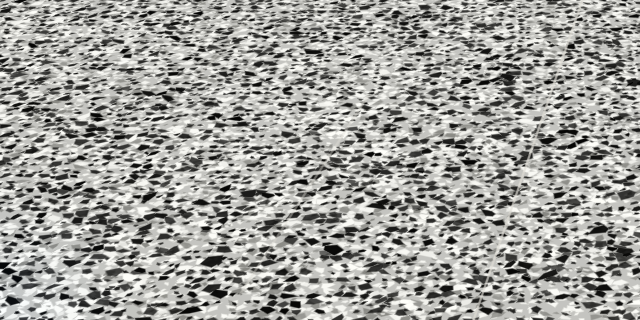
A Shadertoy shader for this texture:

```glsl
float hash(vec2 p) {
    vec3 q = fract(vec3(p.xyx) * 0.1031);
    q += dot(q, q.yzx + 33.33);
    return fract((q.x + q.y) * q.z);
}

// Coverage of scattered five-sided chips, one candidate per cell;
// cellsPerUnit turns distances back into canvas units for even edges
float chips(vec2 g, float density, vec2 cellsPerUnit, float seed) {
    vec2 home = floor(g);
    float cover = 0.0;
    for (int j = -1; j <= 1; j++)
    for (int i = -1; i <= 1; i++) {
        vec2 cell = home + vec2(i, j);
        vec2 key = cell + seed * vec2(17.3, 41.7);
        if (hash(key + 3.1) > density) continue;
        vec2 center = cell + 0.22 + 0.56 * vec2(hash(key), hash(key + 57.7));
        vec2 local = (g - center) * vec2(0.8, 1.0);
        local.y -= local.x * mix(-0.45, 0.6, hash(key + 11.9));
        float pick = hash(key + 23.5);
        float size = mix(0.16, 0.47, pick * pick);
        float dist = -1.0;
        for (int k = 0; k < 5; k++) {
            float side = float(k);
            float angle = 1.2566 * (side + 0.8 * hash(key + side * 7.7 + 81.0));
            float reach = size * mix(0.65, 1.2, hash(key + side * 5.3 + 131.0));
            vec2 normal = vec2(cos(angle), sin(angle));
            dist = max(dist, (dot(local, normal) - reach) / length(normal * cellsPerUnit));
        }
        float strength = mix(0.7, 1.0, hash(key + 37.3));
        cover = max(cover, strength * (1.0 - smoothstep(-0.0032, 0.0028, dist)));
    }
    return cover;
}

// Thin joint between two points of the floor
float seam(vec2 p, vec2 a, vec2 b) {
    vec2 ab = b - a;
    float t = clamp(dot(p - a, ab) / dot(ab, ab), 0.0, 1.0);
    return 1.0 - smoothstep(0.001, 0.006, length(p - a - ab * t));
}

void mainImage(out vec4 fragColor, in vec2 fragCoord) {
    vec2 p = fragCoord / iResolution.y;

    // Floor plane receding towards the top
    float recede = 1.0 / (3.2 - p.y);
    vec2 ground = vec2((p.x - 1.7) * 76.0, 395.0) * recede;
    vec2 rate = vec2(76.0, 395.0 * recede) * recede;

    // Pale cement
    vec3 color = vec3(0.77, 0.77, 0.752);

    // Light and grey aggregate
    color = mix(color, vec3(1.0, 1.0, 0.98), chips(ground * 0.95, 0.95, rate * 0.95, 1.0));
    color = mix(color, vec3(0.53, 0.53, 0.51), chips(ground * 1.15 + 9.4, 0.5, rate * 1.15, 2.0));
    color = mix(color, vec3(0.98, 0.98, 0.96), chips(ground * 1.2 + 4.7, 0.5, rate * 1.2, 3.0));

    // Dark chips, mostly of one even layer so that few of them clump
    vec3 dark = vec3(0.015, 0.015, 0.01);
    float black = 0.85 * chips(ground * 1.2 + 2.3, 0.2, rate * 1.2, 4.0);
    black = max(black, chips(ground, 0.74, rate, 5.0));
    black = max(black, chips(ground * 0.75 + 6.1, 0.03, rate * 0.75, 6.0));
    color = mix(color, dark, black);

    // Worn joints
    float joint = 0.65 * seam(p, vec2(1.48, 0.0), vec2(1.82, 1.0));
    joint = max(joint, 0.4 * seam(p, vec2(0.75, 0.08), vec2(1.15, 0.70)));
    joint = max(joint, 0.3 * seam(p, vec2(0.60, 0.74), vec2(0.83, 1.0)));
    color = mix(color, vec3(0.88, 0.87, 0.84), joint);

    // Cool sheen in the lower left corner
    color += vec3(0.0, 0.012, 0.03) * (1.0 - smoothstep(0.0, 0.5, length(p)));

    fragColor = vec4(clamp(color, 0.0, 1.0), 1.0);
}
```
